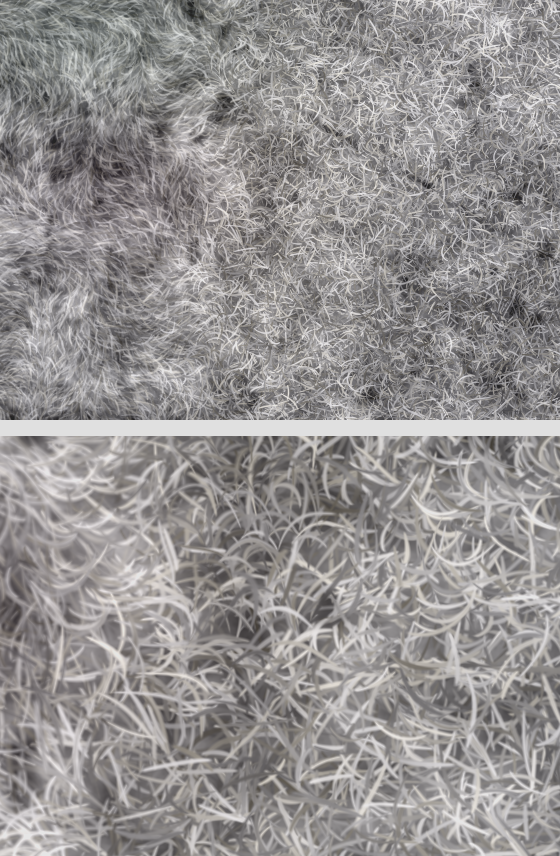
Top, the full canvas; bottom, a detail of the centre.
This texture is drawn by a WebGL 2 fragment shader. Its source:

```glsl
#version 300 es
precision highp float;
// Dry, pale grass seen from above: tangled blades over shaded clumps, with a thin diagonal furrow.
uniform vec2 u_resolution;
out vec4 fragColor;

const int LAYERS = 18;

vec4 hash4(vec3 seed) {
    vec4 q = fract(seed.xyzx * vec4(0.1031, 0.1030, 0.0973, 0.1099));
    q += dot(q, q.wzxy + 33.33);
    return fract((q.xxyz + q.yzzw) * q.zywx);
}

float noise(vec2 p) {
    vec2 cell = floor(p), f = fract(p);
    f = f * f * (3.0 - 2.0 * f);
    float a = hash4(vec3(cell, 7.0)).x;
    float b = hash4(vec3(cell + vec2(1, 0), 7.0)).x;
    float c = hash4(vec3(cell + vec2(0, 1), 7.0)).x;
    float d = hash4(vec3(cell + vec2(1, 1), 7.0)).x;
    return mix(mix(a, b, f.x), mix(c, d, f.x), f.y);
}

float fbm(vec2 p) {
    float sum = 0.0, weight = 0.5;
    for (int i = 0; i < 4; i++) {
        sum += weight * noise(p);
        p = mat2(1.6, 1.2, -1.2, 1.6) * p + 11.3;
        weight *= 0.5;
    }
    return sum / 0.9375;
}

float segmentDistance(vec2 p, vec2 a, vec2 b) {
    vec2 ab = b - a;
    return length(p - a - ab * clamp(dot(p - a, ab) / dot(ab, ab), 0.0, 1.0));
}

// Soft round patch of light or shade
float patchAt(vec2 p, vec2 centre, vec2 radius) {
    vec2 q = (p - centre) / radius;
    return exp(-dot(q, q));
}

// Lays one jittered grid of curved blades over the colour
vec3 layBlades(vec3 colour, vec2 p, float layer, float flow, float matted) {
    float depth = layer / float(LAYERS - 1);
    float size = 0.028 + 0.018 * fract(layer * 0.618);
    float turn = layer * 1.7;
    vec2 grid = mat2(cos(turn), sin(turn), -sin(turn), cos(turn)) * p / size + 40.0 + layer * 3.7;
    float soft = 0.0013 + 0.0012 * matted + 0.2 / u_resolution.y;
    for (int y = -1; y <= 1; y++)
    for (int x = -1; x <= 1; x++) {
        vec2 cell = floor(grid) + vec2(x, y);
        vec4 r = hash4(vec3(cell, layer + 1.0));
        vec4 s = hash4(vec3(cell, layer + 51.0));
        float angle = flow + turn + (r.z - 0.5) * mix(3.0, 1.6, matted);
        vec2 along = vec2(cos(angle), sin(angle));
        vec2 d = grid - cell - r.xy;
        vec2 local = vec2(dot(d, along), dot(d, vec2(-along.y, along.x)));
        float halfLength = 0.35 + 0.55 * r.w;
        float t = local.x / halfLength;
        local.y += (s.x - 0.5) * 0.35 * (t * t - 0.3);
        float width = mix(0.0011, 0.0021, s.y) * (1.0 - 0.5 * t * t);
        float cover = 1.0 - smoothstep(width - soft, width + soft, abs(local.y) * size);
        cover *= 1.0 - smoothstep(0.8, 1.0, abs(t));
        float tone = mix(0.35, 0.83, s.z) + 0.12 * (depth - 0.5);
        vec3 blade = tone + mix(vec3(0.0, -0.004, 0.014), vec3(0.025, 0.008, -0.018), s.w * s.w);
        colour = mix(colour, blade, cover * mix(0.95, 0.72, matted));
    }
    return colour;
}

void main() {
    vec2 p = gl_FragCoord.xy / u_resolution.y;
    float clump = fbm(p * 11.0 + 3.0);
    float broad = fbm(p * 3.0 + 21.0);

    // Softer, flattened growth on the left
    float matted = 1.0 - smoothstep(0.3, 0.72, p.x + 0.25 * (broad - 0.5) - 0.15 * (p.y - 0.5));
    float flow = 2.3 + 3.2 * (noise(p * 7.0 + 5.0) - 0.5) + 1.5 * (broad - 0.5);

    // Shaded undergrowth, then blades from bottom to top
    vec3 colour = vec3(0.41, 0.405, 0.42) + 0.35 * (fbm(p * 45.0) - 0.5);
    for (int i = 0; i < LAYERS; i++)
        colour = layBlades(colour, p, float(i), flow, matted);

    // Clump relief and dark gaps
    float light = (clump - 0.5) * mix(0.36, 0.58, matted);
    light += (fbm(p * vec2(38.0, 52.0) + 9.0) - 0.5) * mix(0.12, 0.3, matted);
    light -= 0.19 * smoothstep(0.66, 0.84, fbm(p * 17.0 + 60.0));

    // Broad light and shade
    float green = patchAt(p, vec2(0.2, 0.92), vec2(0.42, 0.22));
    float dry = patchAt(p, vec2(0.62, 0.55), vec2(0.3, 0.5));
    light -= 0.09 * green;
    light -= 0.05 * patchAt(p, vec2(0.15, 0.5), vec2(0.35, 0.14));
    light -= 0.09 * patchAt(p, vec2(1.32, 0.2), vec2(0.26, 0.2));
    light += 0.06 * patchAt(p, vec2(1.15, 0.88), vec2(0.35, 0.25));
    light += 0.04 * patchAt(p, vec2(0.65, 0.25), vec2(0.35, 0.3));

    // Furrow, broken by overhanging grass
    vec2 bent = p + 0.016 * (vec2(noise(p * 14.0), noise(p * 14.0 + 30.0)) - 0.5);
    float furrow = min(segmentDistance(bent, vec2(0.7, 0.74), vec2(1.12, 0.49)),
                       segmentDistance(bent, vec2(1.12, 0.49), vec2(1.34, 0.37)));
    float shade = 1.0 - smoothstep(0.002, 0.014, furrow);
    light -= 0.2 * shade * smoothstep(0.25, 0.6, noise(p * 24.0 + 80.0));

    colour += light;
    colour += green * vec3(-0.014, 0.012, -0.002) + dry * vec3(0.008, 0.003, -0.012);
    colour += vec3(0.012, -0.006, 0.004) * patchAt(p, vec2(0.3, 0.55), vec2(0.3, 0.2));
    fragColor = vec4(clamp(colour, 0.14, 0.9), 1.0);
}
```
